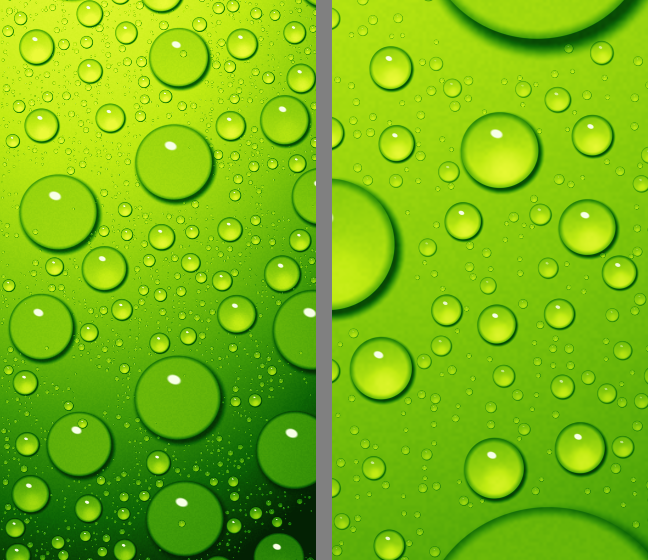
Left, the full canvas; right, a detail of the centre.
Write a WebGL 1 fragment shader that draws this texture.

```glsl
precision highp float;
// Glossy water drops of many sizes on a yellow to dark green gradient.

uniform vec2 u_resolution;

const vec3 SHADE = vec3(0.01, 0.13, 0.01);
const vec3 DEEP = vec3(0.05, 0.40, 0.02);
const vec3 LEAF = vec3(0.25, 0.61, 0.03);
const vec3 LIME = vec3(0.50, 0.78, 0.04);
const vec3 YELLOW = vec3(0.75, 0.92, 0.07);
const vec3 PALE = vec3(0.92, 0.98, 0.22);
const vec3 GLINT = vec3(0.97, 1.0, 0.90);

const int LAYERS = 6;
const float LARGEST_CELL = 0.38;     // in canvas widths
const float CELL_RATIO = 0.54;       // each layer is this much finer
const float DROP_CHANCE = 0.76;
const float CHANCE_LOSS = 0.045;     // finer layers are sparser
const float BEAD_CHANCE = 0.03;      // small drops sitting on large ones
const float BODY_TONE = 0.80;
const float SHADOW_DEPTH = 0.82;
const float RIM_DEPTH = 0.40;
const float GRAIN_CELLS = 260.0;     // across the canvas
const float GRAIN_DEPTH = 0.035;
const vec2 SHADOW_SHIFT = vec2(0.06, -0.08);
const vec2 GLINT_PLACE = vec2(-0.08, 0.43);

vec3 hash3(vec2 p) {
  vec3 q = fract(vec3(p.xyx) * vec3(0.1031, 0.1030, 0.0973));
  q += dot(q, q.yxz + 33.33);
  return fract((q.xxy + q.yzz) * q.zyx);
}

// Smooth noise for the fine roughness of the surface.
float grain(vec2 p) {
  vec2 id = floor(p);
  vec2 f = smoothstep(0.0, 1.0, p - id);
  vec2 e = vec2(1.0, 0.0);
  float low = mix(hash3(id).x, hash3(id + e).x, f.x);
  float high = mix(hash3(id + e.yx).x, hash3(id + e.xx).x, f.x);
  return mix(low, high, f.y) - 0.5;
}

// Tone 0..1 runs from dark green to yellow, and a little beyond to pale.
vec3 ramp(float tone) {
  float t = tone * 4.0;
  vec3 c = mix(SHADE, DEEP, clamp(t, 0.0, 1.0));
  c = mix(c, LEAF, clamp(t - 1.0, 0.0, 1.0));
  c = mix(c, LIME, clamp(t - 2.0, 0.0, 1.0));
  c = mix(c, YELLOW, clamp(t - 3.0, 0.0, 1.0));
  return mix(c, PALE, clamp(t - 4.0, 0.0, 1.0));
}

float backgroundTone(vec2 uv) {
  float across = uv.x - 0.25;
  return 0.13 + 1.64 * uv.y - 0.61 * uv.y * uv.y - 0.58 * across * across;
}

// Nearest drop of a layer: offset from its centre, radius, random value.
vec4 nearestDrop(vec2 p, float cell, float layer) {
  vec4 best = vec4(9.0, 9.0, 0.001, 0.0);
  float bestGap = 9.0;
  vec2 q = p / cell + 20.0;
  for (int i = -1; i <= 1; i++) {
    float column = floor(q.x) + float(i);
    float slide = hash3(vec2(column, 71.0 + layer * 13.0)).x;
    for (int j = -1; j <= 1; j++) {
      vec2 id = vec2(column, floor(q.y + slide) + float(j));
      vec3 h = hash3(id + layer * 37.0);
      vec3 k = hash3(id.yx + layer * 53.0 + 9.0);
      float size = layer > 0.5 ? h.z * h.z : h.z;
      float radius = mix(0.19 - 0.01 * layer, 0.36 - 0.015 * layer, size);
      vec2 centre = id + 0.5 + (h.xy * 2.0 - 1.0) * (0.46 - radius);
      vec2 offset = q + vec2(0.0, slide) - centre;
      float gap = length(offset) - radius;
      if (k.x < DROP_CHANCE - CHANCE_LOSS * layer && gap < bestGap) {
        bestGap = gap;
        best = vec4(offset * cell, radius * cell, k.y);
      }
    }
  }
  return best;
}

// A drop is kept if it is clear of larger drops, or is a bead on one.
float isKept(vec2 centre, vec4 drop, int layer) {
  float kept = 1.0;
  float cell = LARGEST_CELL;
  for (int i = 0; i < LAYERS; i++) {
    if (i >= layer) break;
    vec4 big = nearestDrop(centre, cell, float(i));
    float gap = length(big.xy) - big.z - drop.z;
    bool bead = gap < -2.6 * drop.z && drop.w < BEAD_CHANCE && i == 0;
    if (gap < 0.3 * drop.z && !bead) kept = 0.0;
    cell *= CELL_RATIO;
  }
  return kept;
}

// Adds shadow, body and rim to the tone, and the glint to the shine.
void paintDrop(vec4 drop, float pixel, inout float tone, inout float shine) {
  float radius = drop.z;
  float soft = pixel / radius;
  vec2 u = drop.xy / radius;
  u.x *= 0.97 + 0.06 * drop.w;
  float dist = length(u);
  float inside = 1.0 - smoothstep(1.0 - soft, 1.0 + soft, dist);
  float bulge = 1.0 - smoothstep(0.045, 0.10, radius);
  float strength = mix(0.5, 1.0, smoothstep(0.004, 0.020, radius));

  float shadow = 1.0 - smoothstep(0.95, 1.13, length(u - SHADOW_SHIFT));
  float shaded = tone * (1.0 - SHADOW_DEPTH * strength * shadow);

  float body = mix(tone, BODY_TONE, 0.5) + 0.13 * bulge;
  body += dot(u, vec2(0.20, -0.95)) * mix(0.04, 0.19, bulge);
  body -= RIM_DEPTH * smoothstep(mix(0.90, 0.80, bulge), 1.02, dist);
  body += 0.16 * bulge * (1.0 - smoothstep(0.1, 0.7, length(u - vec2(0.12, -0.4))));
  tone = mix(shaded, mix(tone, body, strength), inside);

  vec2 g = (u - GLINT_PLACE) / vec2(0.15, 0.11);
  g.y += 0.25 * g.x;
  float blur = 0.2 + soft * 3.0;
  float glint = 1.0 - smoothstep(1.0 - min(blur, 0.9), 1.0 + blur, length(g));
  shine = max(shine * (1.0 - inside), glint * inside * strength * strength);
}

void main() {
  vec2 p = gl_FragCoord.xy / u_resolution.x;
  float pixel = 0.75 / u_resolution.x;
  float tone = backgroundTone(gl_FragCoord.xy / u_resolution);
  float shine = 0.0;
  float cell = LARGEST_CELL;
  for (int i = 0; i < LAYERS; i++) {
    vec4 drop = nearestDrop(p, cell, float(i));
    bool near = length(drop.xy) < drop.z * 1.5;
    if (near && isKept(p - drop.xy, drop, i) > 0.5) paintDrop(drop, pixel, tone, shine);
    cell *= CELL_RATIO;
  }
  tone += GRAIN_DEPTH * grain(p * GRAIN_CELLS);
  gl_FragColor = vec4(mix(ramp(tone), GLINT, shine), 1.0);
}
```
